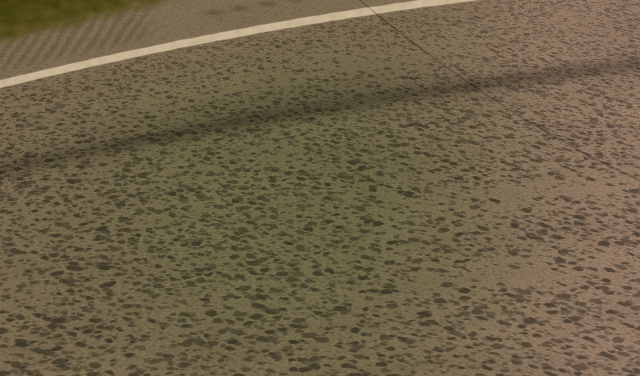
This texture is drawn by a WebGL 2 fragment shader. Its source:

```glsl
#version 300 es
precision highp float;
// Worn asphalt road seen at a slant: a curved white edge line, a dark tyre track,
// a thin crack and a grass verge. Curves are quadratics in x; the dark stones are
// jittered, warped ellipses in cells that shrink toward the horizon.
uniform vec2 u_resolution;
out vec4 fragColor;

const vec3 ROAD_LEFT = vec3(0.475, 0.410, 0.308);
const vec3 ROAD_RIGHT = vec3(0.580, 0.475, 0.395);
const vec3 ROAD_GREEN = vec3(0.415, 0.402, 0.268);
const vec3 SHOULDER = vec3(0.495, 0.425, 0.325);
const vec3 PAINT = vec3(0.800, 0.725, 0.600);
const vec3 GRASS_DARK = vec3(0.235, 0.225, 0.035);
const vec3 GRASS_LIGHT = vec3(0.390, 0.340, 0.160);
const float HORIZON = 1.6;

vec2 hash2(vec2 p) {
    vec3 q = fract(p.xyx * vec3(0.1031, 0.1030, 0.0973));
    q += dot(q, q.yzx + 33.33);
    return fract((q.xx + q.yz) * q.zy);
}

float gradientNoise(vec2 p) {
    vec2 i = floor(p), f = fract(p);
    vec2 w = f * f * f * (f * (f * 6.0 - 15.0) + 10.0);
    vec2 e = vec2(0.0, 1.0);
    float a = dot(hash2(i) * 2.0 - 1.0, f);
    float b = dot(hash2(i + e.yx) * 2.0 - 1.0, f - e.yx);
    float c = dot(hash2(i + e.xy) * 2.0 - 1.0, f - e.xy);
    float d = dot(hash2(i + e.yy) * 2.0 - 1.0, f - e.yy);
    return mix(mix(a, b, w.x), mix(c, d, w.x), w.y);
}

float fbm(vec2 p) {
    float sum = 0.0, amp = 0.6;
    for (int i = 0; i < 3; i++) {
        sum += amp * gradientNoise(p);
        p = p * 2.03 + 17.0;
        amp *= 0.5;
    }
    return sum;
}

float curve(float x, vec3 k) { return k.x + x * (k.y + x * k.z); }

float bell(float d, float width) { return exp(-d * d / (width * width)); }

// Soft stripe of the given half width
float stripe(float d, float halfWidth, float soft) {
    return 1.0 - smoothstep(halfWidth - soft, halfWidth + soft, abs(d));
}

// Coverage by randomly sized, turned ellipses that shrink where density is low
float stones(vec2 p, float density, float soft) {
    p += 0.3 * vec2(gradientNoise(p * 1.7), gradientNoise(p * 1.7 + 40.0));
    vec2 cell = floor(p);
    float cover = 0.0;
    for (int j = -1; j <= 1; j++)
    for (int i = -1; i <= 1; i++) {
        vec2 id = cell + vec2(i, j);
        vec2 place = hash2(id), shape = hash2(id + 71.7);
        vec2 d = p - id - place;
        d.y += d.x * (shape.x - 0.3) * 0.7;
        float shown = smoothstep(0.0, 0.25, density - fract(shape.x * 7.3 + place.y));
        float radius = mix(0.24, 0.52, shape.y * shape.y) * shown;
        float dist = length(d * vec2(0.85, 1.2)) - radius;
        float mark = shown * (1.0 - smoothstep(-soft, soft, dist));
        cover = max(cover, mark * mix(0.6, 1.0, place.x));
    }
    return cover;
}

void main() {
    vec2 p = gl_FragCoord.xy / u_resolution.y;
    float px = 1.0 / u_resolution.y;
    float toLine = p.y - curve(p.x, vec3(0.776, 0.245, -0.048));
    float toTrack = p.y - curve(p.x, vec3(0.549, 0.215, -0.030));
    float depth = HORIZON - p.y;
    vec2 ground = vec2((p.x - 0.85) / depth, -log(depth));

    // Broad colour: warm right side, green centre
    vec3 color = mix(ROAD_LEFT, ROAD_RIGHT, smoothstep(0.8, 1.65, p.x + 0.2 * (p.y - 0.5)));
    color = mix(color, ROAD_GREEN, 0.95 * bell(length((p - vec2(0.76, 0.46)) * vec2(1.0, 1.25)), 0.56));
    color = mix(color, SHOULDER, smoothstep(-0.16, 0.04, toLine) * (1.0 - smoothstep(0.9, 1.4, p.x)));

    // Polished lanes carry fewer stones
    float rightSide = smoothstep(0.6, 1.3, p.x);
    float polished = rightSide * (bell(toTrack + 0.52, 0.035) + 0.8 * bell(toTrack + 0.31, 0.04));
    polished += 0.8 * bell(toTrack - 0.11, 0.05) * bell(p.x - 0.75, 0.5);
    float patches = fbm(vec2(p.x * 2.5, toTrack * 13.0));
    float density = clamp(0.86 - 0.5 * polished + 0.4 * patches, 0.15, 1.1);
    float onRoad = 1.0 - smoothstep(-0.03, 0.01, toLine);
    float soft = 0.05 + 45.0 * px / depth;
    float large = stones(ground * vec2(46.0, 82.0), density, soft);
    float small = stones(ground * vec2(80.0, 140.0) + 31.0, density * 0.7, soft * 1.5);
    float dark = max(large, 0.7 * small) * mix(0.22, 1.0, onRoad);
    color *= 1.0 - dark * mix(0.45, 0.33, smoothstep(0.45, 1.0, p.y));
    color *= 1.0 + 0.10 * patches + 0.20 * gradientNoise(ground * vec2(150.0, 260.0));

    // Tyre track with a wider smudge above it
    float track = 0.24 * bell(toTrack, 0.022) + 0.11 * bell(toTrack - 0.035, 0.04) * bell(p.x - 0.8, 0.4);
    color *= 1.0 - track * (1.0 + 0.7 * patches);

    // Crack running down to the right
    float along = p.x - 0.956;
    float crackY = 1.0 - 0.83 * along + 0.25 * along * along + 0.004 * gradientNoise(vec2(p.x * 25.0, 3.0));
    float crack = stripe((p.y - crackY) * 0.8, 0.0014, max(px, 0.0015)) * step(0.92, p.x);
    crack *= 0.8 + 0.6 * gradientNoise(vec2(p.x * 30.0, 9.0));

    // Shoulder grooves and a row of shallow dents
    float toGrass = p.y - 0.884 - 0.243 * p.x + 0.025 * fbm(p * 18.0);
    float groove = 0.5 + 0.5 * sin(6.2832 * (p.x - 0.65 * p.y) / 0.031 + 2.0 * gradientNoise(p * 14.0));
    float grooved = smoothstep(0.02, 0.045, toLine) * (1.0 - smoothstep(0.36, 0.43, p.x));
    color *= 1.0 - 0.14 * groove * grooved;
    for (int i = 0; i < 4; i++) {
        vec2 d = p - vec2(0.567, 0.966) - float(i) * vec2(0.072, 0.012);
        color *= 1.0 - 0.2 * bell(length(d * vec2(1.0, 3.0)), 0.022);
    }

    // Grass verge
    float blades = 0.5 + 0.9 * fbm(p * vec2(22.0, 45.0));
    vec3 grass = mix(GRASS_DARK, GRASS_LIGHT, clamp(blades - 5.0 * toGrass + 0.25, 0.0, 1.0));
    color = mix(color, grass, smoothstep(-0.015, 0.030, toGrass));

    // Painted edge line, worn by noise
    float wear = 1.0 + 0.12 * fbm(p * 40.0);
    float paint = stripe(toLine + 0.002 * gradientNoise(p * 30.0), 0.0105, max(px, 0.002));
    color = mix(color, PAINT * wear, 0.94 * paint);
    color *= 1.0 - 0.40 * crack;
    fragColor = vec4(color, 1.0);
}
```
